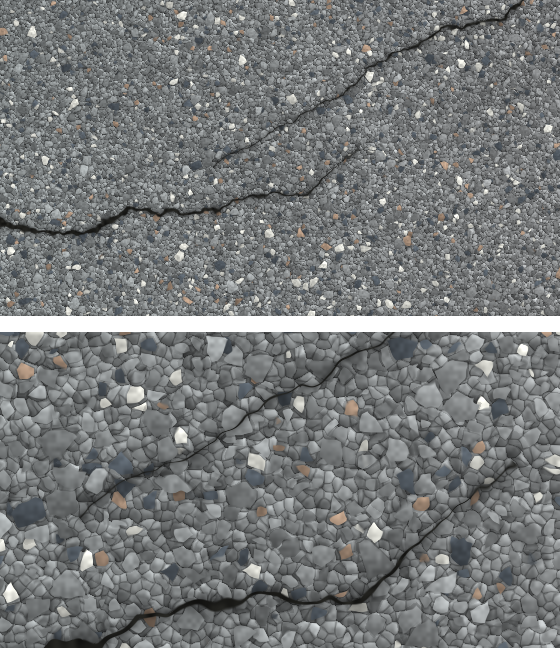
Top: the whole. Bottom: its middle third, enlarged.
Give the GLSL for this texture, as a Shadertoy shader.

```glsl
// Weathered asphalt: angular chippings in grey binder, split by two jagged cracks.
#define BINDER_TONE 0.525
#define BINDER_SPREAD 0.23
#define BINDER_SCALE 92.0
#define SMALL_STONES 62.0
#define LARGE_STONES 36.0
#define RELIEF 0.40
#define RIM_SHADE 0.20
#define SPECKLE 0.24
#define JAG 0.022
#define COOL_GREY vec3(0.970, 1.006, 1.012)
#define WARM_GREY vec3(0.985, 1.000, 1.008)
#define LIGHT vec2(0.45, 0.89)

// Crack paths in units of canvas height, from the wide end to the thin end.
const int NODES = 9;
const vec2 UPPER[NODES] = vec2[NODES](
    vec2(1.67, 1.02), vec2(1.59, 0.95), vec2(1.48, 0.92),
    vec2(1.40, 0.91), vec2(1.27, 0.83), vec2(1.19, 0.80),
    vec2(1.08, 0.70), vec2(0.86, 0.58), vec2(0.68, 0.48));
const vec2 LOWER[NODES] = vec2[NODES](
    vec2(-0.02, 0.31), vec2(0.07, 0.265), vec2(0.28, 0.262),
    vec2(0.41, 0.33), vec2(0.57, 0.326), vec2(0.68, 0.33),
    vec2(0.74, 0.37), vec2(0.965, 0.39), vec2(1.13, 0.53));

vec3 hash3(vec2 p) {
    vec3 q = fract(p.xyx * vec3(0.1031, 0.1030, 0.0973));
    q += dot(q, q.yxz + 33.33);
    return fract((q.xxy + q.yzz) * q.zyx);
}

float noise(vec2 p) {
    vec2 i = floor(p), f = fract(p);
    f = f * f * (3.0 - 2.0 * f);
    float low = mix(hash3(i).x, hash3(i + vec2(1, 0)).x, f.x);
    float high = mix(hash3(i + vec2(0, 1)).x, hash3(i + vec2(1, 1)).x, f.x);
    return mix(low, high, f.y);
}

// Nearest cell: offset from its centre, closeness to its border, random values.
struct Grain { vec2 offset; float gap; vec3 rnd; };

Grain grainAt(vec2 p) {
    vec2 cell = floor(p);
    float nearest = 9.0, second = 9.0;
    Grain g;
    for (int y = -1; y <= 1; y++)
    for (int x = -1; x <= 1; x++) {
        vec2 id = cell + vec2(x, y);
        vec2 offset = p - id - hash3(id).xy;
        float d = length(offset);
        if (d < nearest) {
            second = nearest;
            nearest = d;
            g.offset = offset;
            g.rnd = hash3(id + 71.0);
        } else {
            second = min(second, d);
        }
    }
    g.gap = second - nearest;
    return g;
}

vec3 stoneColour(float kind, float tone, vec3 grey) {
    if (kind > 0.90) return vec3(0.85, 0.85, 0.82) * mix(0.86, 1.08, tone);
    if (kind > 0.86) return vec3(0.66, 0.56, 0.48) * mix(0.75, 1.1, tone);
    if (kind < 0.12) return vec3(0.30, 0.33, 0.36) * mix(0.85, 1.2, tone);
    return grey * mix(0.40, 0.66, tone);
}

// Lays sparse stones of one size, each with a shaded rim.
void layStones(inout vec3 colour, vec2 p, float scale, float cover, vec3 grey) {
    Grain g = grainAt(p * scale + scale);
    float present = step(g.rnd.z, cover);
    float shrink = mix(0.10, 0.42, g.rnd.y);
    float soft = 1.1 * scale / iResolution.y;
    float body = present * smoothstep(shrink - soft, shrink + soft, g.gap);
    float rim = present * smoothstep(shrink - 0.3 - soft, shrink, g.gap);
    vec3 stone = stoneColour(g.rnd.x, fract(g.rnd.z * 37.0), grey);
    stone *= 1.0 + 0.6 * RELIEF * dot(g.offset, LIGHT);
    colour = mix(colour * (1.0 - RIM_SHADE * rim), stone, body);
}

// Signed distance to a tapering crack.
float crackDistance(vec2 p, vec2 path[NODES], float startWidth, float endWidth) {
    float nearest = 9.0;
    float ragged = 0.4 + 1.2 * noise(p * 38.0);
    for (int i = 0; i < NODES - 1; i++) {
        vec2 a = p - path[i], b = path[i + 1] - path[i];
        float t = clamp(dot(a, b) / dot(b, b), 0.0, 1.0);
        float width = mix(startWidth, endWidth, (float(i) + t) / float(NODES - 1));
        nearest = min(nearest, length(a - b * t) - width * ragged);
    }
    return nearest;
}

void mainImage(out vec4 fragColor, in vec2 fragCoord) {
    vec2 p = fragCoord / iResolution.y;
    float pixel = 1.0 / iResolution.y;
    vec3 grey = mix(COOL_GREY, WARM_GREY, fragCoord.x / iResolution.x);
    vec2 rough = p + 0.004 * (vec2(noise(p * 110.0), noise(p * 110.0 + 40.0)) - 0.5);

    // Binder of fine lit grit
    Grain grit = grainAt(rough * BINDER_SCALE);
    float tone = BINDER_TONE + BINDER_SPREAD * (grit.rnd.x - 0.5);
    tone *= 1.0 + RELIEF * dot(grit.offset, LIGHT);
    tone *= mix(0.72, 1.0, smoothstep(0.0, 0.25, grit.gap));
    vec3 colour = grey * tone;

    // Chippings, speckle and broad mottling
    layStones(colour, rough, SMALL_STONES, 0.58, grey);
    layStones(colour, rough, LARGE_STONES, 0.24, grey);
    colour *= 1.0 + SPECKLE * (noise(p * 210.0) - 0.5);
    colour *= 0.96 + 0.08 * noise(p * 2.5 + 7.0);

    // Cracks with crumbled, shaded edges
    vec2 bend = vec2(noise(p * 24.0), noise(p * 24.0 + 90.0)) - 0.5;
    bend += 0.5 * (vec2(noise(p * 65.0), noise(p * 65.0 + 30.0)) - 0.5);
    vec2 q = p + JAG * bend;
    float crack = min(crackDistance(q, UPPER, 0.0042, 0.0006),
                      crackDistance(q, LOWER, 0.0085, 0.0008));
    colour *= 1.0 - 0.35 * exp(-110.0 * max(crack, 0.0));
    vec3 depth = vec3(0.11, 0.11, 0.10) * (0.6 + 0.8 * noise(p * 120.0));
    colour = mix(depth, colour, smoothstep(-pixel, pixel, crack));

    fragColor = vec4(clamp(colour, 0.0, 1.0), 1.0);
}
```
